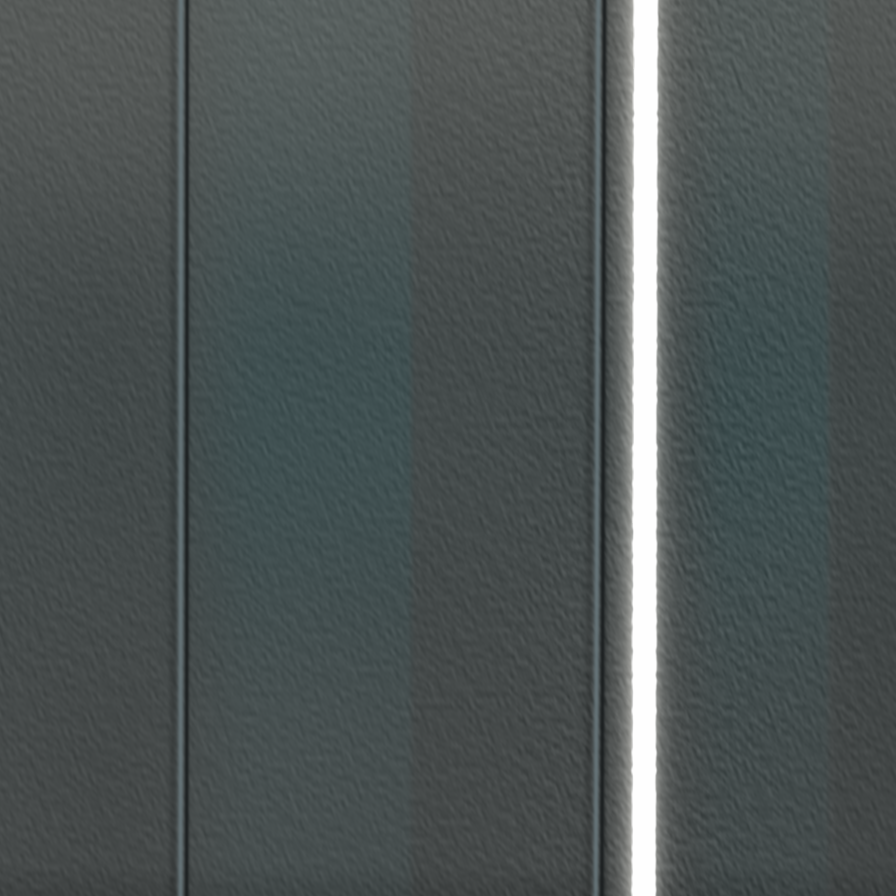
This texture is drawn by a WebGL 2 fragment shader. Its source:

```glsl
#version 300 es
precision highp float;
// Dark slate wall panels with two bevelled vertical seams and a bright light slot.
// Soft gradients tint the panels, the slot adds exponential glow on both sides,
// and a fine relief grain comes from the slope of value noise.

uniform vec2 u_resolution;
out vec4 outColor;

const vec3 SLATE = vec3(0.272, 0.288, 0.287);
const vec3 TEAL_SHIFT = vec3(-0.020, 0.012, 0.016);
const vec3 TOP_LIGHT = vec3(0.068, 0.066, 0.060);
const vec3 SEAM_LIGHT = vec3(0.41, 0.47, 0.49);
const vec3 SEAM_DARK = vec3(0.10, 0.115, 0.12);
const vec3 GLOW = vec3(0.98, 0.97, 0.94);
const vec3 SLOT_WHITE = vec3(0.995);

const vec2 SEAM_BASE = vec2(0.2015, 0.6650);  // seam x at the bottom
const vec2 SEAM_LEAN = vec2(0.0005, 0.0028);  // drift of x up to the top
const vec2 SLOT_EDGES = vec2(0.7050, 0.7320);
const float SLOT_LEAN = 0.0022;
const vec2 TONE_STEPS = vec2(0.459, 0.924);   // where teal turns neutral
const float GLOW_LEFT = 0.013;
const float GLOW_RIGHT = 0.010;
const vec2 GRAIN_SCALE = vec2(235.0, 140.0);
const float GRAIN_AMOUNT = 0.062;

float hash(vec2 cell) {
  uvec2 q = uvec2(ivec2(cell) + 4096) * uvec2(1597334677u, 3812015801u);
  uint h = (q.x ^ q.y) * 1597334677u;
  h = (h ^ (h >> 15)) * 2246822519u;
  return float((h ^ (h >> 13)) >> 8) / 16777216.0;
}

float valueNoise(vec2 p) {
  vec2 i = floor(p), f = fract(p);
  f = f * f * (3.0 - 2.0 * f);
  float low = mix(hash(i), hash(i + vec2(1, 0)), f.x);
  float high = mix(hash(i + vec2(0, 1)), hash(i + vec2(1, 1)), f.x);
  return mix(low, high, f.y);
}

float bell(float d, float width) {
  return exp(-d * d / (width * width));
}

// Slope of the noise along the light direction
float relief(vec2 uv) {
  vec2 p = vec2(uv.x + 0.35 * uv.y, uv.y) * GRAIN_SCALE;
  vec2 toLight = vec2(0.4, 0.3);
  float coarse = valueNoise(p + toLight) - valueNoise(p - toLight);
  float fine = valueNoise(p * 1.9 + 37.0) - 0.5;
  return 0.75 * coarse + 0.3 * fine;
}

// Panel base: light from the top, teal bands, slow mottling
vec3 panels(vec2 uv) {
  vec3 color = SLATE + TOP_LIGHT * smoothstep(0.58, 1.02, uv.y);
  float firstBand = smoothstep(0.16, 0.30, uv.x)
                  * (1.0 - smoothstep(-0.006, 0.006, uv.x - TONE_STEPS.x));
  float secondBand = smoothstep(0.74, 0.82, uv.x)
                   * (1.0 - smoothstep(-0.006, 0.006, uv.x - TONE_STEPS.y));
  float middle = bell(uv.y - 0.54, 0.26);
  color += TEAL_SHIFT * (firstBand + secondBand) * (0.45 + 0.75 * middle);
  color += TEAL_SHIFT * 0.35 * middle;
  color += 0.016 * firstBand * (1.0 - 0.6 * middle);
  color -= 0.012 * smoothstep(0.0, 0.012, uv.x - TONE_STEPS.y);
  color += 0.012 * (valueNoise(uv * vec2(9.0, 6.0)) - 0.5);
  return color * (1.0 - 0.10 * smoothstep(0.04, 0.0, uv.y));
}

// Bright bevel on the left, dark groove on the right
vec3 addSeam(vec3 color, float d) {
  color *= 1.0 - 0.16 * bell(d + 0.008, 0.005);
  color = mix(color, SEAM_LIGHT, 0.85 * bell(d, 0.0034));
  return mix(color, SEAM_DARK, 0.88 * bell(d - 0.0068, 0.0026));
}

void main() {
  vec2 uv = gl_FragCoord.xy / u_resolution;
  float pixel = 1.0 / u_resolution.x;

  vec3 color = panels(uv);
  vec2 seamX = SEAM_BASE + SEAM_LEAN * uv.y;
  vec2 slotX = SLOT_EDGES + SLOT_LEAN * uv.y;

  // Shade between the second seam and the slot
  color *= 1.0 - 0.13 * smoothstep(0.0, 0.006, uv.x - seamX.y)
                      * step(uv.x, slotX.x);

  // Glow cast on both sides of the slot
  float leftGap = max(slotX.x - uv.x, 0.0);
  float rightGap = max(uv.x - slotX.y, 0.0);
  float glow = uv.x < slotX.x
    ? 0.58 * exp(-leftGap / GLOW_LEFT) * smoothstep(0.007, 0.016, uv.x - seamX.y)
    : 0.40 * exp(-rightGap / GLOW_RIGHT);
  color = mix(color, GLOW, glow);

  // Grain, a little stronger near the slot
  float grainGain = 0.8 + 0.6 * bell(uv.x - 0.74, 0.16);
  color += GRAIN_AMOUNT * grainGain * relief(uv);

  color = addSeam(color, uv.x - seamX.x);
  color = addSeam(color, uv.x - seamX.y);

  // Light slot with a slightly rough edge
  float rough = 0.0012 * (valueNoise(vec2(3.0, uv.y * 150.0)) - 0.5);
  float soft = max(pixel, 0.0016);
  float slot = smoothstep(-soft, soft, uv.x - slotX.x + rough)
             * smoothstep(-soft, soft, slotX.y - uv.x + rough);
  color = mix(color, SLOT_WHITE, slot);

  outColor = vec4(clamp(color, 0.0, 1.0), 1.0);
}
```
